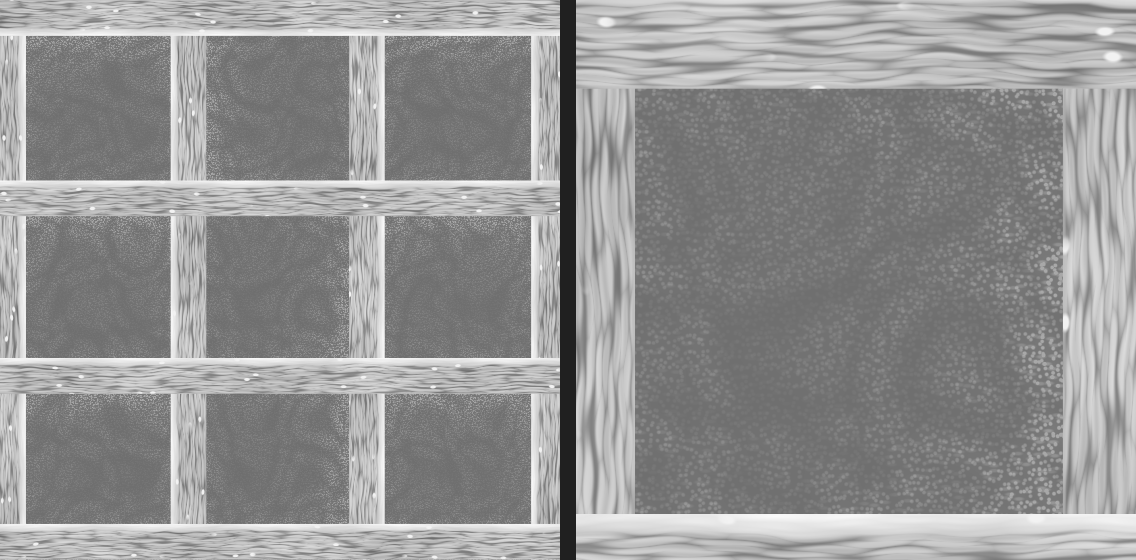
Left: the whole. Right: its middle third, enlarged.
Write a Shadertoy shader that draws this pattern.

```glsl
#define COLUMNS vec4(0.0143, 0.3366, 0.6550, 0.9805)
#define ROWS vec4(0.0326, 0.3288, 0.6458, 0.9680)
#define COLUMN_LIT vec4(1.0, -1.0, 1.0, -1.0)
#define ROW_LIT vec4(1.0, 1.0, 1.0, -1.0)
#define HALF_BEAM 0.0319
#define LIT_WIDTH 0.0145
#define PANEL_GREY 0.436
#define FLECK_GREY 0.66
#define WOOD_GREY 0.80
#define GRAIN_DEPTH 0.25
#define GRAIN_DENSITY 250.0
#define WEAR 0.30

vec2 hash2(vec2 p) {
    vec3 q = fract(p.xyx * vec3(0.1031, 0.1030, 0.0973));
    q += dot(q, q.yzx + 33.33);
    return fract((q.xx + q.yz) * q.zy);
}

// Distance to the nearest scattered cell point
float cellular(vec2 p) {
    vec2 cell = floor(p), local = fract(p);
    float nearest = 2.0;
    for (int j = -1; j <= 1; j++)
        for (int i = -1; i <= 1; i++) {
            vec2 o = vec2(i, j);
            vec2 d = o + hash2(cell + o) - local;
            nearest = min(nearest, dot(d, d));
        }
    return sqrt(nearest);
}

// Nearest beam: offset from its axis, lit side, index
vec3 nearestBeam(float t, vec4 axes, vec4 litSides) {
    vec3 beam = vec3(9.0, 1.0, 0.0);
    for (int i = 0; i < 4; i++) {
        float offset = t - axes[i];
        if (abs(offset) < abs(beam.x)) beam = vec3(offset, litSides[i], float(i));
    }
    return beam;
}

// Weathered plank; across grows towards its pale edge
float wood(float along, float across, float seed) {
    float bend = 0.0018 * sin(along * 21.0 + seed * 2.3)
               + 0.0010 * sin(along * 53.0 + across * 70.0 + seed)
               + 0.0005 * sin(along * 131.0 - across * 160.0);
    float y = across + bend;
    vec2 shift = seed * vec2(13.0, 29.0) + 40.0;

    // Grain
    float fine = cellular(vec2(along * 24.0, y * GRAIN_DENSITY) + shift);
    float broad = cellular(vec2(along * 9.0, y * 80.0) + shift);
    float streak = 0.5 + 0.5 * sin(y * 1000.0 + broad * 5.0);
    float tone = WOOD_GREY - GRAIN_DEPTH * smoothstep(0.3, 0.85, fine);
    tone -= 0.07 * streak + 0.08 * (broad - 0.5);
    tone += 0.025 * sin(along * 17.0 + seed * 4.0);

    // Pale edge
    float litStart = HALF_BEAM - LIT_WIDTH;
    float lit = smoothstep(litStart, litStart + 0.004, across + bend * 0.7);
    float rim = smoothstep(litStart, HALF_BEAM, across);
    float pale = mix(0.82, 0.94, rim) + 0.025 * sin(along * 29.0 + seed) - 0.05 * (fine - 0.4);
    tone = mix(tone, pale, lit);

    // Thin rim opposite, then bright chips
    tone = mix(tone, 0.74, 0.6 * smoothstep(0.0025, 0.001, across + HALF_BEAM));
    float chip = cellular(vec2(along * 16.0, y * 30.0) + shift);
    float sparse = smoothstep(-0.2, 0.5, sin(along * 37.0 + seed * 5.0));
    return mix(tone, 0.95, sparse * smoothstep(0.11, 0.05, chip));
}

// Dark slate, flecked most along one worn side
float slate(vec2 uv, vec2 gap, float below) {
    float middle = step(abs(uv.x - 0.5), 0.16);
    float wornLeft = step(0.66, uv.y);
    float onSide = mix(step(0.5, uv.x), step(uv.x, 0.5), wornLeft);
    float sideWear = middle * onSide * exp(-gap.x * 24.0);
    float topWear = (1.0 - middle) * below * exp(-gap.y * 26.0);
    float rimWear = 0.35 * exp(-min(gap.x, gap.y) * 40.0);
    float cloud = cellular(uv * 13.0 + 1.5 * sin(uv.yx * 31.0) + 7.0);
    float wear = (WEAR + sideWear + topWear + rimWear) * mix(1.15, 0.35, smoothstep(0.1, 0.8, cloud));

    float fleck = smoothstep(0.45, 0.12, cellular(uv * 270.0));
    float scuff = smoothstep(0.4, 0.1, cellular(uv * vec2(95.0, 240.0) + 50.0));
    float dust = clamp(wear * (0.65 * fleck + 0.35 * scuff + 0.1), 0.0, 1.0);
    return mix(PANEL_GREY + 0.012 * (0.5 - cloud), FLECK_GREY, dust);
}

void mainImage(out vec4 fragColor, in vec2 fragCoord) {
    vec2 uv = fragCoord / iResolution.xy;
    float pixel = 1.0 / min(iResolution.x, iResolution.y);
    vec3 column = nearestBeam(uv.x, COLUMNS, COLUMN_LIT);
    vec3 row = nearestBeam(uv.y, ROWS, ROW_LIT);
    vec2 gap = abs(vec2(column.x, row.x)) - HALF_BEAM;
    vec2 cover = 1.0 - smoothstep(-0.5 * pixel, 0.5 * pixel, gap);

    // Slate, then posts, then rails on top
    float grey = slate(uv, max(gap, 0.0), step(row.x, 0.0));
    grey = mix(grey, wood(uv.y, column.x * column.y, column.z + 1.0), cover.x);
    grey = mix(grey, wood(uv.x, row.x * row.y, row.z + 6.0), cover.y);
    fragColor = vec4(vec3(clamp(grey, 0.0, 1.0)), 1.0);
}
```
